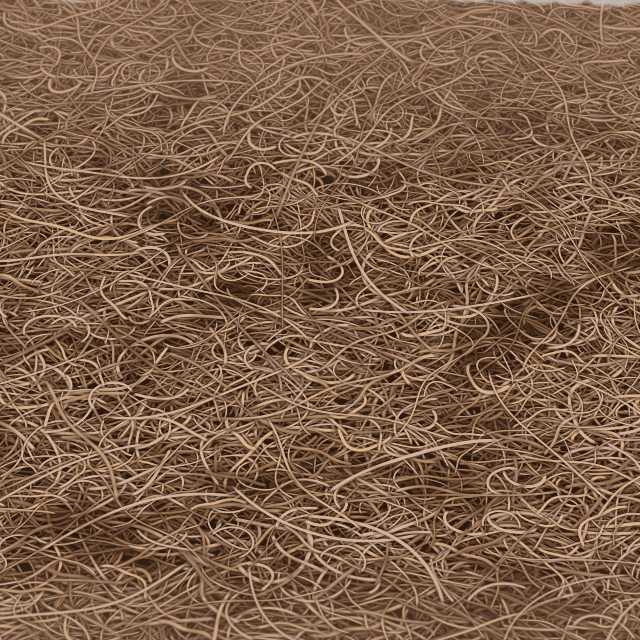
Give the GLSL for this texture, as a WebGL 2 fragment shader.

```glsl
#version 300 es
precision highp float;

uniform vec2 u_resolution;
out vec4 outColor;

const int LAYERS = 15;             // sheets of fibres, deepest first
const float CELLS_PER_REACH = 1.5; // packing of the fibres in a sheet
const float SQUASH = 0.7;          // foreshortening of the mat
const float THIN = 0.0013;         // half widths of the fibres
const float THICK = 0.0029;
const float SHADOW_REACH = 3.0;    // in half widths
const float SHADOW_DEPTH = 0.33;
const vec3 GAP = vec3(0.165, 0.09, 0.05);
const vec3 HUSK = vec3(0.52, 0.375, 0.265);
const vec3 STRAW = vec3(0.84, 0.70, 0.59);
const vec3 HAZE = vec3(0.64, 0.50, 0.40);
const vec3 WALL = vec3(0.79, 0.76, 0.74);

vec4 hash4(ivec4 seed) {
    uvec4 v = uvec4(seed) * 1664525u + 1013904223u;
    v += v.yzxy * v.wxyz;
    v ^= v >> 16u;
    v += v.yzxy * v.wxyz;
    return vec4(v >> 8u) / 16777216.0;
}

float valueNoise(vec2 p) {
    ivec2 i = ivec2(floor(p));
    vec2 f = fract(p);
    f = f * f * (3.0 - 2.0 * f);
    float a = hash4(ivec4(i, 91, 7)).x;
    float b = hash4(ivec4(i + ivec2(1, 0), 91, 7)).x;
    float c = hash4(ivec4(i + ivec2(0, 1), 91, 7)).x;
    float d = hash4(ivec4(i + ivec2(1, 1), 91, 7)).x;
    return mix(mix(a, b, f.x), mix(c, d, f.x), f.y);
}

vec3 fibreColor(float tone) {
    vec3 low = mix(GAP, HUSK, clamp(tone * 2.0, 0.0, 1.0));
    return mix(low, STRAW, clamp(tone * 2.0 - 1.0, 0.0, 1.0));
}

// Lays one curved fibre, an arc through its middle, over the color below.
void layFibre(inout vec3 color, vec2 q, ivec2 cell, int layer, float reach,
              float zoom, float soft, float light) {
    vec4 h = hash4(ivec4(cell, layer, 1));
    vec2 toMiddle = q - (vec2(cell) + h.xy) * reach / CELLS_PER_REACH;
    float halfLength = reach * mix(0.6, 0.95, fract(h.w * 17.0));
    if (dot(toMiddle, toMiddle) > halfLength * halfLength * 1.1) return;

    float angle = 3.14159 * (h.z - 0.5) * mix(0.6, 1.0, fract(h.x * 31.0));
    vec2 tangent = vec2(cos(angle), sin(angle));
    vec2 normal = vec2(-tangent.y, tangent.x) * (fract(h.y * 23.0) < 0.5 ? -1.0 : 1.0);
    float curl = 0.1 + 1.9 * h.w * h.w * h.w * min(1.0, 0.12 / reach);
    float radius = halfLength / curl;
    vec2 v = toMiddle - normal * radius;
    float r = length(v) + 1e-5;
    if (abs(r - radius) > 0.019 + 0.05 * halfLength) return;

    float along = atan(dot(v, tangent), -dot(v, normal)) / curl;
    if (abs(along) > 1.0) return;
    vec4 k = hash4(ivec4(cell, layer, 2));
    float wave = 0.05 * halfLength * sin(along * mix(2.0, 6.0, k.x) + k.y * 6.28);

    // Distance in canvas units, corrected for the foreshortening
    vec2 n = v / r;
    float stretch = zoom * length(vec2(n.x, n.y / SQUASH));
    float dist = (r - radius - wave) / stretch;
    float width = mix(THIN, THICK, k.z * k.z) / zoom;
    float ends = smoothstep(1.0, 0.85, abs(along));
    width *= mix(0.5, 1.0, ends);

    float shadow = 1.0 - smoothstep(width * 0.6, width * SHADOW_REACH + soft, abs(dist));
    color = mix(color, GAP, SHADOW_DEPTH * shadow * ends);

    float across = clamp(dist / width, -1.0, 1.0);
    float roundness = 1.0 - 0.25 * across * across + 0.15 * across * n.y;
    float tone = mix(0.58, 1.32, k.w) * roundness * light;
    vec3 tint = (k.x - 0.4) * vec3(0.03, 0.0, -0.07);
    float cover = 1.0 - smoothstep(width - soft * 0.6, width + soft * 0.6, abs(dist));
    color = mix(color, fibreColor(tone) + tint * tone, cover * ends);
}

void main() {
    vec2 uv = gl_FragCoord.xy / u_resolution;

    // Receding plane: fibres shrink towards the top
    float zoom = 0.9 + 0.45 * uv.y;
    vec2 q = vec2((uv.x - 0.5) * zoom, uv.y * (0.9 + 0.225 * uv.y) / SQUASH);

    float far = smoothstep(0.62, 1.0, uv.y);
    float near = 1.0 - smoothstep(0.0, 0.18, uv.y);
    float soft = max(1.0 / u_resolution.y, 0.0015) + 0.0014 * far + 0.0016 * near;

    // Hollows and dapples in the mat
    float clump = 0.6 * valueNoise(q * vec2(7.0, 9.0)) + 0.4 * valueNoise(q * 19.0 + 5.0);
    float hollow = smoothstep(0.55, 0.15, clump) * (1.0 - 0.7 * max(far, near));
    float dapple = mix(0.86, 1.16, valueNoise(q * 55.0)) * mix(1.1, 0.76, hollow);

    vec3 color = GAP;
    for (int layer = 0; layer < LAYERS; layer++) {
        float height = float(layer + 1) / float(LAYERS);
        vec4 h = hash4(ivec4(layer, 3, 5, 8));
        float reach = layer == LAYERS - 1 ? 0.24 : mix(0.06, 0.15, h.x);
        vec2 shifted = q + h.yz * 3.0;
        ivec2 home = ivec2(floor(shifted * CELLS_PER_REACH / reach - 0.5));
        float light = dapple * mix(0.24, 1.0, pow(height, 1.0 + 1.3 * hollow));
        for (int j = -1; j <= 2; j++)
            for (int i = -1; i <= 2; i++)
                layFibre(color, shifted, home + ivec2(i, j), layer, reach, zoom, soft, light);
    }

    // Pale haze at both ends and the wall behind the mat
    color = mix(color, HAZE, 0.45 * far + 0.24 * near);
    float rim = 0.987 + 0.02 * valueNoise(vec2(uv.x * 9.0, 2.0))
              + 0.006 * valueNoise(vec2(uv.x * 60.0, 4.0));
    color = mix(color, WALL, 0.85 * smoothstep(rim - 0.004, rim + 0.006, uv.y));
    outColor = vec4(color, 1.0);
}
```
